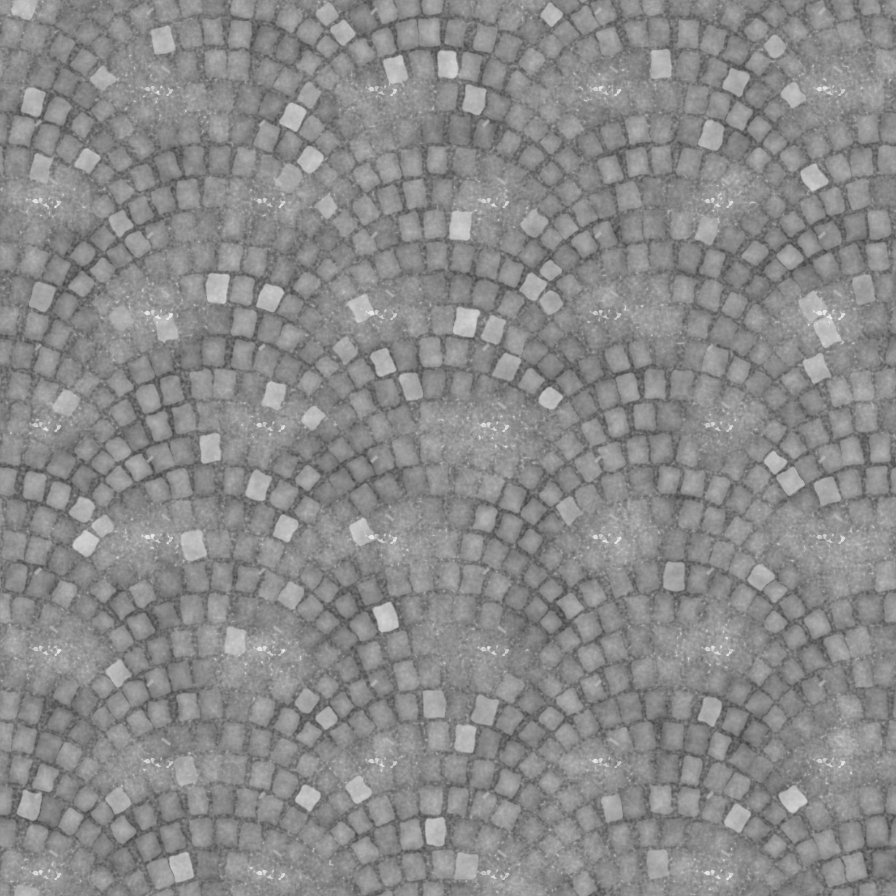
A WebGL 2 fragment shader for this texture:

```glsl
#version 300 es
precision highp float;
// Grey cobblestones laid in four columns of stacked arches, 28 courses high.
// Each pixel takes the nearest of nine rounded boxes placed along the arcs;
// wrapping gradient noise adds mottling, gritty joints and dusty pale patches.
uniform vec2 u_resolution;
out vec4 fragColor;

const float PI = 3.14159265;
const float COLUMNS = 4.0;
const int COURSES = 28;
const int STONES = 10;        // per arch; end stones are shared by neighbours
const float RADIUS = 0.7071;  // arcs meet at 45 degrees, half a column away
const float PITCH = COLUMNS / float(COURSES);

vec3 hash3(ivec2 cell, int salt) {
  uvec3 v = uvec3(ivec3(cell, salt)) * 1664525u + 1013904223u;
  v.x += v.y * v.z; v.y += v.z * v.x; v.z += v.x * v.y;
  v ^= v >> 16u;
  v.x += v.y * v.z; v.y += v.z * v.x; v.z += v.x * v.y;
  return vec3(v >> 8u) / 16777216.0;
}

int wrap(int i, int n) { return ((i % n) + n) % n; }

float corner(ivec2 i, vec2 f, ivec2 o, int n, int salt) {
  float a = 2.0 * PI * hash3(ivec2(wrap(i.x + o.x, n), wrap(i.y + o.y, n)), salt).x;
  return dot(vec2(cos(a), sin(a)), f - vec2(o));
}

// Gradient noise with n cells per unit, wrapping at 1
float noise(vec2 uv, int n, int salt) {
  vec2 q = uv * float(n), f = fract(q);
  ivec2 i = ivec2(floor(q));
  vec2 u = f * f * f * (f * (f * 6.0 - 15.0) + 10.0);
  return mix(mix(corner(i, f, ivec2(0, 0), n, salt), corner(i, f, ivec2(1, 0), n, salt), u.x),
             mix(corner(i, f, ivec2(0, 1), n, salt), corner(i, f, ivec2(1, 1), n, salt), u.x), u.y);
}

float fbm(vec2 uv, int n, int salt) {
  float sum = 0.0, amp = 1.0;
  for (int o = 0; o < 4; o++) {
    sum += amp * noise(uv, n, salt + o);
    n *= 2;
    amp *= 0.5;
  }
  return sum;
}

float roundBox(vec2 p, vec2 halfSize, float r) {
  vec2 q = abs(p) - halfSize + r;
  return length(max(q, 0.0)) + min(max(q.x, q.y), 0.0) - r;
}

// Distance to the nearest stone, with two random values of that stone
vec3 nearestStone(vec2 p) {
  float column = floor(p.x + 0.54);
  float x = p.x + 0.04 - column;
  int course = int(round((p.y + RADIUS - sqrt(RADIUS * RADIUS - x * x)) / PITCH));
  float along = asin(x / RADIUS) / (PI * 0.25);
  int middle = int(round((along / (1.05 - 0.05 * along * along) + 1.0) * 5.0));
  vec3 best = vec3(1.0, 0.0, 0.0);
  for (int j = -1; j <= 1; j++)
  for (int i = -1; i <= 1; i++) {
    int k = course + j, s = middle + i;
    if (s < 0 || s > STONES) continue;
    int row = wrap(k, COURSES), c = wrap(int(column), int(COLUMNS));
    ivec2 id = ivec2(wrap(c * STONES + s, STONES * int(COLUMNS)), row);
    vec3 h = hash3(id, 1), g = hash3(id, 2);
    float q = float(s) / 5.0 - 1.0, inner = 1.0 - q * q;
    q += inner * (0.18 * (hash3(ivec2(c, row), 3).x - 0.5) + 0.04 * (h.x - 0.5));
    float t = PI * 0.25 * q * (1.05 - 0.05 * q * q);
    vec2 d = vec2(x, p.y) - vec2(RADIUS * sin(t), float(k) * PITCH + RADIUS * (cos(t) - 1.0));
    vec2 halfSize = vec2(0.0583 - 0.0083 * q * q, 0.0714 * cos(t)) - 0.006 - 0.005 * h.z;
    halfSize.x -= 0.006 * g.x * inner;
    t += 0.16 * (h.y - 0.5);
    vec2 local = vec2(d.x * cos(t) - d.y * sin(t), d.x * sin(t) + d.y * cos(t));
    float dist = roundBox(local, halfSize, 0.016);
    if (dist < best.x) best = vec3(dist, g.yz);
  }
  return best;
}

void main() {
  vec2 uv = gl_FragCoord.xy / u_resolution;
  vec2 p = uv * COLUMNS;
  vec2 wobble = vec2(noise(uv, 72, 10), noise(uv, 72, 11));
  vec3 stone = nearestStone(p + 0.012 * wobble);
  float grain = noise(uv, 210, 12) + 0.7 * noise(uv, 330, 13);
  float blotch = fbm(uv, 44, 20), broad = fbm(uv, 9, 30);

  // Dusty patches on a staggered lattice, two per column width
  vec2 e = fract(p - vec2(0.21, 0.09) + 0.5) - 0.5;
  vec2 e2 = fract(p - vec2(0.71, 0.59) + 0.5) - 0.5;
  if (dot(e2, e2) < dot(e, e)) e = e2;
  float patchy = exp(-dot(e * e, vec2(14.0, 40.0)));
  float dust = clamp(0.75 * patchy + 0.22 + 0.55 * broad, 0.0, 1.0);

  // Gritty joints, darkest beside the stones
  float joint = mix(0.40, 0.61, dust) + 0.13 * grain + 0.07 * blotch;
  joint -= 0.05 * (1.0 - dust) * (1.0 - smoothstep(0.0, 0.02, stone.x));

  // Stone faces: mottled with a darker rim, a few pale and crisp
  float pale = step(0.93, stone.z);
  float face = 0.62 + 0.11 * (stone.y - 0.5) + 0.10 * blotch + 0.04 * broad + 0.03 * grain;
  face += 0.08 * pale - 0.07 * (1.0 - pale) * smoothstep(-0.035, 0.0, stone.x);
  float soft = max(0.006, 2.0 / u_resolution.y);
  float cover = 1.0 - smoothstep(-soft, soft, stone.x);
  float grey = mix(joint, face, cover * (1.0 - 0.55 * dust * (1.0 - pale)));

  // White grit scattered through the dust and clustered at each patch
  grey += 0.14 * dust * smoothstep(0.35, 0.7, grain) * (1.0 - 0.7 * cover);
  float cluster = exp(-dot(e * e, vec2(60.0, 420.0)));
  float flecks = noise(fract(e), 30, 40) + 0.6 * noise(fract(e), 64, 41);
  grey += 0.24 * smoothstep(0.55, 0.8, 0.6 * cluster + 0.7 * flecks) * smoothstep(0.05, 0.4, cluster);

  // Two small pale chips beside each patch
  vec2 chip = mat2(0.8, 0.6, -0.6, 0.8) * (e - vec2(0.03, 0.10));
  vec2 chip2 = mat2(0.7, -0.7, 0.7, 0.7) * (e - vec2(-0.04, 0.36));
  float chips = min(roundBox(chip, vec2(0.022, 0.006), 0.004), roundBox(chip2, vec2(0.018, 0.007), 0.004));
  grey = mix(grey, 0.75, 0.7 * (1.0 - smoothstep(-soft, soft, chips)));

  fragColor = vec4(vec3(clamp(grey, 0.2, 0.9)), 1.0);
}
```
